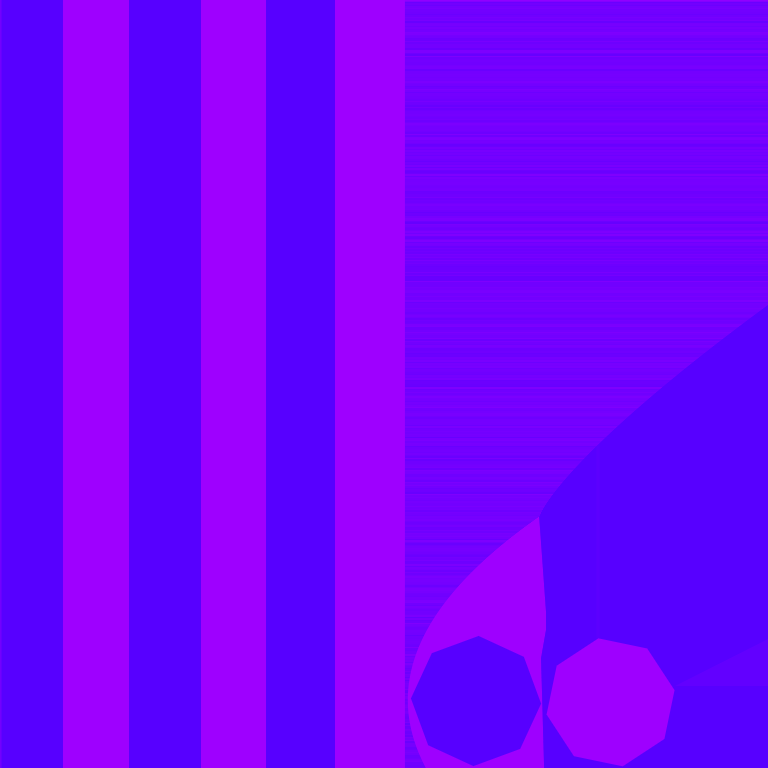
Write a WebGL 1 fragment shader that draws this background.

```glsl
precision highp float;
// Upright violet and blue bands beside a finely ruled panel, with a curved
// blue hill, a violet petal and two octagons in the lower right corner.
// Each part is a signed distance turned into a soft mask, painted in order.

uniform vec2 u_resolution;

const vec3 BLUE = vec3(0.34, 0.0, 1.0);
const vec3 INDIGO = vec3(0.385, 0.0, 1.0);
const vec3 PURPLE = vec3(0.45, 0.0, 1.0);
const vec3 VIOLET = vec3(0.62, 0.0, 1.0);
const float PANEL_LEFT = 0.5273;
const float PEAK_X = 0.703;
const float PEAK_Y = 0.328;
const float RULED_ROWS = 512.0;

// Soft coverage: one where the distance is positive.
float cover(float d, float pixel) {
  return clamp(d / pixel + 0.5, 0.0, 1.0);
}

float ramp(float a, float b, float t) {
  return clamp((t - a) / (b - a), 0.0, 1.0);
}

float hash(float n) {
  return fract(sin(n * 12.9898) * 43758.5453);
}

// Distance inside a regular octagon with a corner at the given angle.
float octagon(vec2 p, float radius, float turn) {
  float sector = 0.785398;
  float a = mod(atan(p.y, p.x) - turn, sector) - 0.5 * sector;
  return radius * cos(0.5 * sector) - length(p) * cos(a);
}

// Three violet bands of slightly uneven width.
float bands(float x, float pixel) {
  vec3 start = vec3(0.082, 0.2617, 0.4362);
  vec3 stop = vec3(0.168, 0.3464, PANEL_LEFT);
  vec3 inside = clamp(min(x - start, stop - x) / pixel + 0.5, 0.0, 1.0);
  return inside.x + inside.y + inside.z;
}

// Thin horizontal rules of varied strength.
vec3 ruledPanel(float y) {
  float row = floor(y * RULED_ROWS);
  float shade = hash(row) + hash(row + 71.0) - 1.0;
  return PURPLE + vec3(0.05 * shade, 0.0, 0.0);
}

// Upper outline of the hill, rising to the right of the peak.
float hillTop(float x) {
  return PEAK_Y + 0.72 * pow(max(x - PEAK_X, 0.00001), 0.793);
}

// Left outline of the petal.
float petalLeft(float y) {
  float d = y - 0.0885;
  return 0.531 + 3.0 * d * d;
}

// Uneven seam between petal and hill.
float seam(float y) {
  return 0.7085 - 0.004 * ramp(0.0, 0.143, y)
    + 0.0065 * ramp(0.143, 0.18, y) - 0.009 * ramp(0.203, PEAK_Y, y);
}

void main() {
  vec2 p = gl_FragCoord.xy / u_resolution;
  float pixel = 1.0 / min(u_resolution.x, u_resolution.y);

  // Bands, with a thin purple rim on the left.
  vec3 color = mix(BLUE, VIOLET, bands(p.x, pixel));
  color = mix(color, PURPLE, cover(0.002 - p.x, pixel));

  // Ruled panel, with a violet rim along its top.
  vec3 panel = mix(ruledPanel(p.y), VIOLET, 0.7 * cover(p.y - 0.998, pixel));
  color = mix(color, panel, cover(p.x - PANEL_LEFT, pixel));

  // Petal and hill meet at the seam.
  float split = seam(p.y);
  float petal = min(p.x - petalLeft(p.y), PEAK_Y - p.y);
  float hillSide = cover(p.x - split, pixel);
  color = mix(color, VIOLET, cover(petal, pixel) * (1.0 - hillSide));
  float hill = hillSide * cover(hillTop(p.x) - p.y, pixel);
  color = mix(color, BLUE, hill);

  // Faint upright line and side wedge on the hill.
  float line = min(0.002 - abs(p.x - 0.7786), p.y - 0.169);
  vec2 q = p - vec2(0.879, 0.1068);
  float wedge = min(q.y, 0.505 * q.x - q.y);
  color = mix(color, INDIGO, hill * 0.5 * cover(line, pixel));
  color = mix(color, INDIGO, hill * cover(wedge, pixel));

  // Octagons.
  float leftGem = octagon(p - vec2(0.6198, 0.0872), 0.0848, -0.04);
  float rightGem = octagon(p - vec2(0.795, 0.0855), 0.0848, 0.188);
  color = mix(color, BLUE, cover(leftGem, pixel));
  color = mix(color, VIOLET, cover(rightGem, pixel));

  gl_FragColor = vec4(color, 1.0);
}
```
